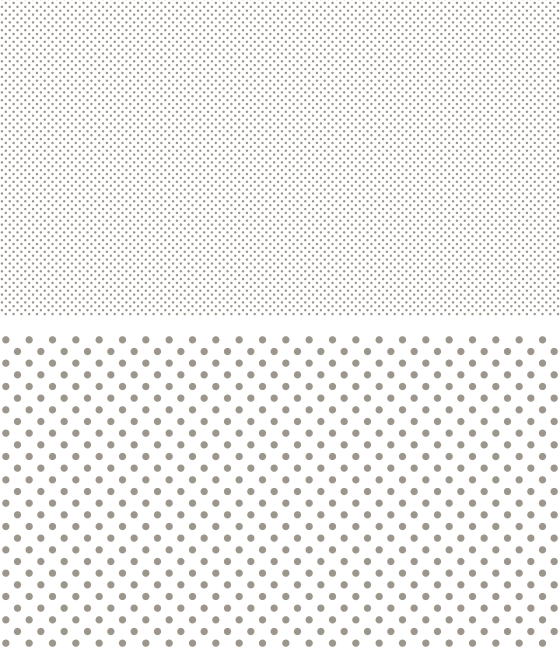
Top, the full canvas; bottom, a detail of the centre.
Give the GLSL for this pattern, as a WebGL 2 fragment shader.

```glsl
#version 300 es
precision highp float;

uniform vec2 u_resolution;
out vec4 outColor;

// Distance from p to the nearest dot centre; offset places the dot in its tile
float centreDistance(vec2 p, vec2 offset) {
    return length(fract(p + offset) - 0.5);
}

void main() {
    // 72 square tiles across the canvas width
    float pixel = 72.0 / u_resolution.x;
    vec2 p = gl_FragCoord.xy * pixel;

    // Two staggered dots per tile
    float d = min(centreDistance(p, vec2(0.25, -0.25)),
                  centreDistance(p, vec2(-0.25, 0.25)));

    // Dot coverage with an edge one pixel wide
    float dot_cover = clamp(0.5 + (0.155 - d) / pixel, 0.0, 1.0);

    vec3 paper = vec3(1.0);
    vec3 warmGrey = vec3(0.61, 0.59, 0.55);
    outColor = vec4(mix(paper, warmGrey, dot_cover), 1.0);
}
```
